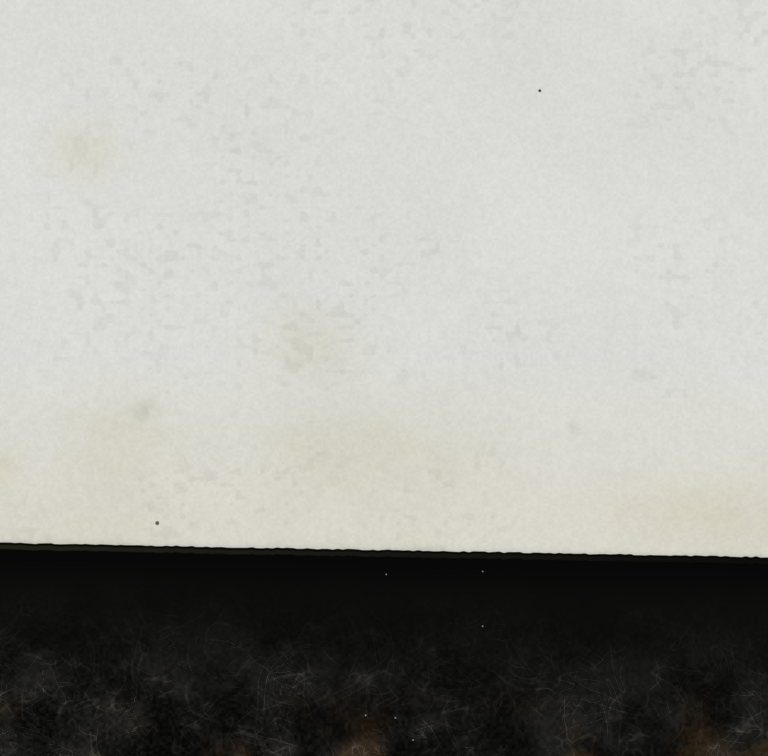
Reproduce this texture procedurally as a WebGL 1 fragment shader.

```glsl
precision highp float;
// Pale mottled card with faint stains, its slanted lower edge over dark fibrous wool.
uniform vec2 u_resolution;

#define EDGE_LEFT 0.2815
#define EDGE_SLOPE -0.0185
#define PAPER_TOP vec3(0.853, 0.857, 0.838)
#define PAPER_LOW vec3(0.842, 0.832, 0.785)
#define STAIN_TINT vec3(0.035, 0.042, 0.085)
#define GRAIN 0.040
#define WOOL_DARK vec3(0.050, 0.050, 0.048)
#define WOOL_LIGHT vec3(0.300, 0.295, 0.270)
#define RUST vec3(0.085, 0.050, 0.015)
#define RIM vec3(0.130, 0.140, 0.095)
#define FIBRE_WIDTH 0.045

float hash(vec2 p) {
  vec3 q = fract(vec3(p.xyx) * 0.1031);
  q += dot(q, q.yzx + 33.33);
  return fract((q.x + q.y) * q.z);
}

float noise(vec2 p) {
  vec2 i = floor(p), f = fract(p);
  f = f * f * (3.0 - 2.0 * f);
  return mix(mix(hash(i), hash(i + vec2(1.0, 0.0)), f.x),
             mix(hash(i + vec2(0.0, 1.0)), hash(i + vec2(1.0)), f.x), f.y);
}

float fbm(vec2 p) {
  float sum = 0.0, amp = 0.5;
  for (int i = 0; i < 5; i++) {
    sum += amp * noise(p);
    p = mat2(0.8, 0.6, -0.6, 0.8) * p * 2.03 + 17.3;
    amp *= 0.5;
  }
  return sum;
}

// Soft elliptical blob, 1 at its centre.
float blob(vec2 p, vec2 centre, vec2 size) {
  vec2 d = (p - centre) / size;
  return exp(-dot(d, d));
}

float dot2(vec2 p, vec2 centre, float radius) {
  float px = 1.0 / u_resolution.y;
  return 1.0 - smoothstep(radius - px, radius + px, length(p - centre));
}

vec3 paper(vec2 p) {
  float low = smoothstep(0.55, 0.27, p.y) * 0.0 + 1.0 - smoothstep(0.27, 0.58, p.y);
  vec3 col = mix(PAPER_TOP, PAPER_LOW, low);
  float cloud = fbm(p * 7.0 + 3.0);
  col += (cloud - 0.48) * vec3(0.035, 0.035, 0.045);

  // Broad worn patches, then small smudges.
  float stain = 0.65 * blob(p, vec2(0.105, 0.80), vec2(0.055, 0.045));
  stain += 0.55 * blob(p, vec2(0.155, 0.425), vec2(0.07, 0.05));
  stain += 0.55 * blob(p, vec2(0.40, 0.545), vec2(0.07, 0.045));
  stain += 0.40 * blob(p, vec2(0.48, 0.41), vec2(0.16, 0.05));
  stain += 0.45 * blob(p, vec2(0.95, 0.32), vec2(0.12, 0.035));
  stain += 0.50 * blob(p, vec2(0.0, 0.38), vec2(0.03, 0.03));
  col -= STAIN_TINT * stain * (0.4 + 1.3 * fbm(p * 24.0));
  float smudge = blob(p, vec2(0.193, 0.458), vec2(0.016, 0.013));
  smudge += 0.8 * blob(p, vec2(0.535, 0.502), vec2(0.009, 0.009));
  smudge += 0.7 * blob(p, vec2(0.757, 0.433), vec2(0.010, 0.009));
  smudge += 0.5 * blob(p, vec2(0.847, 0.503), vec2(0.012, 0.010));
  smudge += 0.5 * blob(p, vec2(0.902, 0.884), vec2(0.012, 0.007));
  col -= vec3(0.085, 0.080, 0.095) * smudge * fbm(p * 70.0) * 1.4;

  // Pressed-pulp grain and sparse grey flecks.
  float grain = 0.6 * noise(p * 310.0) + 0.4 * noise(p * 150.0 + 9.0) - 0.5;
  col += grain * GRAIN;
  float fleck = smoothstep(0.62, 0.86, noise(p * vec2(95.0, 120.0) + 40.0));
  col -= 0.028 * fleck * smoothstep(0.35, 0.65, fbm(p * 9.0 + 31.0));

  col = mix(col, vec3(0.16), 0.9 * dot2(p, vec2(0.714, 0.880), 0.0016));
  return mix(col, vec3(0.30, 0.24, 0.17), 0.8 * dot2(p, vec2(0.208, 0.308), 0.0025));
}

// Tangled hairs: thin level lines of stretched, warped noise at many angles.
float fibres(vec2 p) {
  float sum = 0.0;
  for (int i = 0; i < 7; i++) {
    float k = float(i), a = k * 0.83 - 0.6;
    vec2 q = mat2(cos(a), sin(a), -sin(a), cos(a)) * p;
    q += 0.030 * vec2(noise(p * 17.0 + k * 7.0), noise(p * 19.0 + k * 13.0 + 50.0));
    float n = noise(q * vec2(20.0, 62.0 + 9.0 * k) + k * 31.7);
    float hair = 1.0 - smoothstep(0.0, FIBRE_WIDTH, abs(n - 0.5));
    sum += hair * smoothstep(0.42, 0.75, noise(p * 32.0 + k * 21.0));
  }
  return sum;
}

vec3 wool(vec2 p, float depth) {
  float light = smoothstep(0.025, 0.25, depth + 0.035 * (fbm(p * 8.0) - 0.5));
  light *= 0.85 + 0.25 * blob(p, vec2(0.1, 0.08), vec2(0.3, 0.15));
  float clump = smoothstep(0.25, 0.72, fbm(p * 19.0 + 60.0));
  vec3 col = mix(vec3(0.028), WOOL_DARK, smoothstep(0.0, 0.07, depth));
  col += WOOL_LIGHT * light * (0.27 * clump + 0.27 * fibres(p) * (0.4 + 0.6 * clump));
  col += 0.06 * light * (noise(p * 240.0) - 0.5);
  float rust = smoothstep(0.48, 0.68, fbm(p * 13.0 + 90.0));
  col += RUST * rust * (1.0 - smoothstep(0.01, 0.10, p.y));

  // Bright dust caught in scattered cells.
  vec2 cell = floor(p * 26.0);
  vec2 spot = (cell + 0.2 + 0.6 * vec2(hash(cell + 4.0), hash(cell + 8.0))) / 26.0;
  return col + 0.45 * step(0.95, hash(cell + 12.0)) * dot2(p, spot, 0.0011);
}

void main() {
  vec2 p = gl_FragCoord.xy / u_resolution.y;
  float px = 1.0 / u_resolution.y;
  float edge = EDGE_LEFT + EDGE_SLOPE * p.x + 0.0016 * (noise(vec2(p.x * 150.0, 2.0)) - 0.5);
  float depth = edge - p.y;

  // Thin olive rim under the card, fading towards the right.
  float rim = smoothstep(0.001, 0.004, depth) * (1.0 - smoothstep(0.007, 0.010, depth));
  vec3 below = wool(p, depth) + RIM * rim * (0.75 - 0.55 * p.x);
  vec3 card = paper(p) * (1.0 - 0.12 * exp(-max(-depth, 0.0) / 0.003));
  vec3 col = mix(card, below, smoothstep(-px, px, depth));
  gl_FragColor = vec4(clamp(col, 0.0, 1.0), 1.0);
}
```
